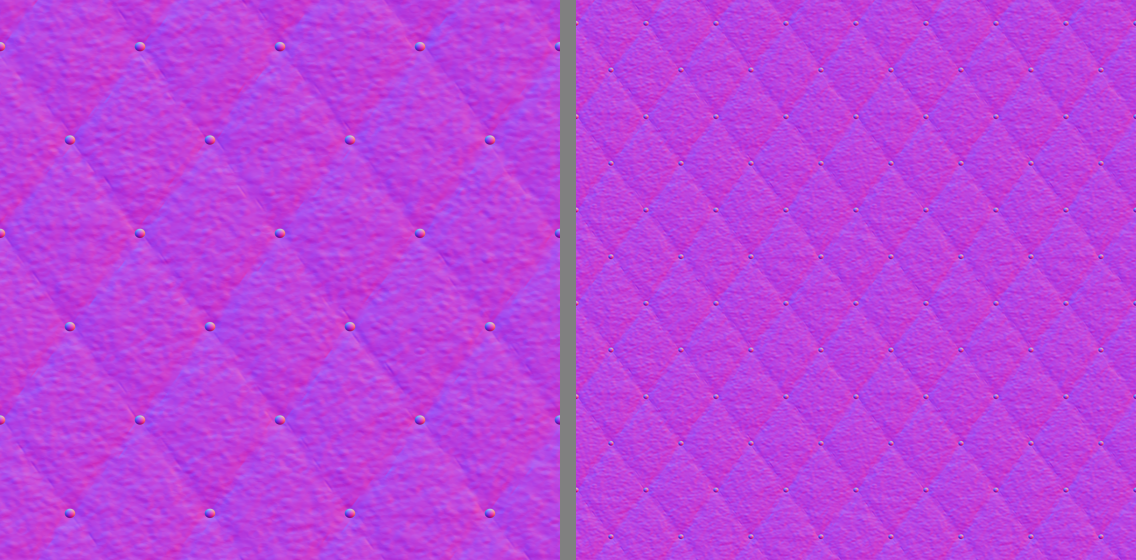
Left, the tile; right, the same tile 2 across and 2 down.
Give the GLSL for this texture map, as a Shadertoy shader.

```glsl
// Tangent-space normal map of diamond-quilted, grained padding with domed buttons.
// Slopes of the pillows, stitches and wrapped cellular grain are summed into one
// normal, which is then rotated by a constant tilt and encoded as colour.

const float TAU           = 6.2831853;
const vec2  REPEATS       = vec2(4.0, 3.0);         // diamonds across and down
const vec2  BUTTON_PHASE  = vec2(0.0, 0.75);        // lattice offset, in diamonds
const vec2  BUTTON_RADIUS = vec2(0.0092, 0.0082);
const vec3  TILT_NORMAL   = vec3(0.47, -0.475, 0.744);
const vec2  PILLOW_SLOPES = vec2(0.18, 0.25);       // falling and rising seams
const float SEAM_WIDTH    = 0.11;                   // in half diamonds
const float SEAM_WOBBLE   = 0.006;
const float STITCHES      = 5.0;                    // per diamond edge
const float STITCH_WIDTH  = 0.013;
const float STITCH_SLOPE  = 0.42;
const float STITCH_SPREAD = 0.11;
const float PINCH_SLOPE   = 0.08;
const vec2  COARSE_CELLS  = vec2(16.0, 22.0);
const vec2  MEDIUM_CELLS  = vec2(46.0, 66.0);
const vec2  FINE_CELLS    = vec2(92.0, 134.0);
const vec3  GRAIN_SLOPES  = vec3(0.022, 0.050, 0.075);

vec3 hash(vec2 cell, float seed) {
    vec3 p = fract((cell.xyx + seed) * vec3(0.1031, 0.1030, 0.0973));
    p += dot(p, p.yxz + 33.33);
    return fract((p.xxy + p.yzz) * p.zyx);
}

// Slope of randomly signed round bumps, one per cell; wraps on the cell grid.
vec2 grainSlope(vec2 uv, vec2 cells, float seed) {
    vec2 base = floor(uv * cells), local = fract(uv * cells), slope = vec2(0.0);
    for (int j = -1; j <= 1; j++) {
        for (int i = -1; i <= 1; i++) {
            vec2 offset = vec2(float(i), float(j));
            vec3 rnd = hash(mod(base + offset, cells), seed);
            vec2 d = local - offset - rnd.xy;
            float falloff = max(1.0 - dot(d, d), 0.0);
            slope += 4.0 * d * falloff * (2.0 * rnd.z - 1.0);
        }
    }
    return slope * vec2(0.75, 1.0);
}

// Outward slope across one pillow: nearly flat middle, steep rim, soft seam.
float pillowProfile(float across) {
    float t = 2.0 * fract(across) - 1.0;
    float rim = smoothstep(0.0, SEAM_WIDTH, 1.0 - abs(t));
    return rim * (0.15 * t + 0.85 * t * t * t * t * t);
}

// Faint grooves strung along a seam, each with its own offset and depth.
float stitchSlope(float across, float along) {
    float seam = round(across);
    float index = floor(along * STITCHES);
    vec2 id = vec2(STITCHES * seam + index, STITCHES * seam - index);
    vec3 rnd = hash(mod(id, 2.0 * STITCHES * REPEATS), 7.0);
    float d = (across - seam - STITCH_SPREAD * (rnd.x - 0.5)) / STITCH_WIDTH;
    float t = abs(fract(along * STITCHES) - 0.5);
    float dash = 1.0 - smoothstep(0.1, 0.42, t);
    return -STITCH_SLOPE * rnd.y * dash * d * exp(-d * d);
}

// Rotates a normal from the flat frame into the frame of the tilt.
vec3 reorient(vec3 n) {
    vec3 t = TILT_NORMAL + vec3(0.0, 0.0, 1.0);
    vec3 u = n * vec3(-1.0, -1.0, 1.0);
    return normalize(t * dot(t, u) / t.z - u);
}

void mainImage(out vec4 fragColor, in vec2 fragCoord) {
    vec2 uv = fragCoord / iResolution.xy;

    // Diagonal lattice: seams at whole u or v, buttons where both are whole.
    vec2 p = uv * REPEATS - BUTTON_PHASE;
    float u = p.x + p.y, v = p.x - p.y;
    vec2 dirU = normalize(REPEATS), dirV = dirU * vec2(1.0, -1.0);

    // Padding, its seams wandering along layered sines
    vec2 wobble = sin(TAU * (uv.yx * vec2(13.0, 17.0) + uv * 5.0))
                + sin(TAU * (uv.yx * vec2(31.0, 37.0) - uv * 11.0));
    vec2 seams = vec2(u, v) + SEAM_WOBBLE * wobble;
    vec2 slope = dirU * (PILLOW_SLOPES.x * pillowProfile(seams.x) + stitchSlope(u, v))
               + dirV * (PILLOW_SLOPES.y * pillowProfile(seams.y) + stitchSlope(v, u));
    slope += GRAIN_SLOPES.x * grainSlope(uv, COARSE_CELLS, 1.0)
           + GRAIN_SLOPES.y * grainSlope(uv, MEDIUM_CELLS, 2.0)
           + GRAIN_SLOPES.z * grainSlope(uv, FINE_CELLS, 3.0);

    // Button dome, with the padding pinched in around it
    vec2 nearest = vec2(round(u) + round(v), round(u) - round(v)) * 0.5;
    vec2 q = (p - nearest) / REPEATS / BUTTON_RADIUS;
    float r = length(q);
    slope -= PINCH_SLOPE * q * exp(-0.35 * r * r);
    vec3 padding = normalize(vec3(slope, 1.0));
    vec3 dome = normalize(vec3(q, sqrt(max(1.0 - r * r, 0.01))));
    float edge = 0.75 / (iResolution.y * BUTTON_RADIUS.y);
    float button = 1.0 - smoothstep(1.0 - edge, 1.0 + edge, r);

    vec3 color = mix(reorient(padding), reorient(dome), button) * 0.5 + 0.5;
    fragColor = vec4(color, 1.0);
}
```
